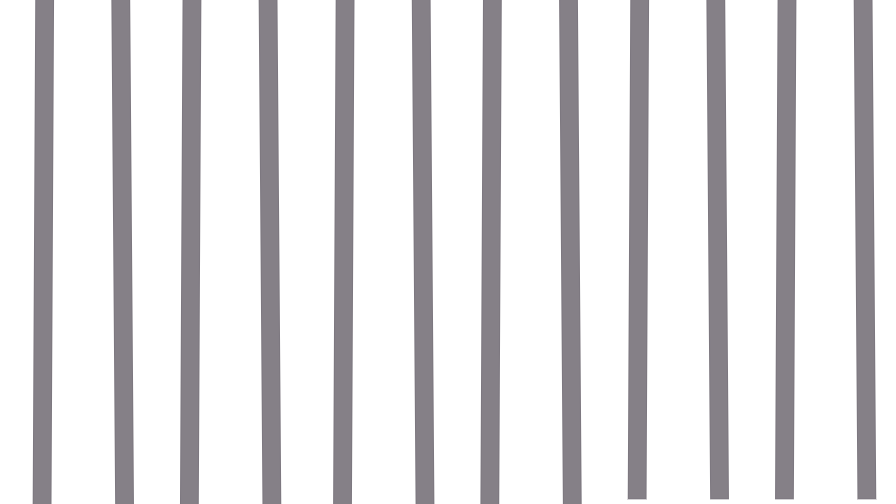
Write a Shadertoy shader that draws this pattern.

```glsl
const int STRIPE_COUNT = 12;
const float PAIR_PERIOD = 0.1644;
const float FIRST_CENTER = 0.0484;
const float PAIR_GAP = 0.0885;
const float SEAM_SHIFT = 0.0065;
const float HALF_WIDTH = 0.0105;
const float RIM_WIDTH = 0.0012;
const float CUT_HEIGHT = 0.0052;

const vec3 PAPER = vec3(1.0);
const vec3 STRIPE_GRAY = vec3(0.52, 0.50, 0.53);
const vec3 RIM_GRAY = vec3(0.49, 0.47, 0.50);

// Antialiased inside of a signed distance.
float coverage(float dist, float pixel) {
    return clamp(0.5 - dist / pixel, 0.0, 1.0);
}

// Stripe axis at mid height; the spacing widens once after two pairs.
float stripeCenter(int index) {
    float pairIndex = float(index / 2);
    float side = float(index % 2);
    return FIRST_CENTER + PAIR_PERIOD * pairIndex + PAIR_GAP * side
         + SEAM_SHIFT * step(2.0, pairIndex);
}

// Alternate stripes lean in opposite directions.
float stripeLean(int index) {
    return index % 2 == 0 ? 0.0051 : -0.0075;
}

// Signed distance to one stripe, cut off at its lower end.
float stripeDistance(vec2 p, float middle, int index, float bottom) {
    float axis = stripeCenter(index) + stripeLean(index) * (p.y - middle);
    return max(abs(p.x - axis) - HALF_WIDTH, bottom - p.y);
}

void mainImage(out vec4 fragColor, in vec2 fragCoord) {
    float pixel = 1.0 / iResolution.x;
    vec2 p = fragCoord * pixel;
    float middle = 0.5 * iResolution.y * pixel;

    // Nearest stripe; the last two pairs stop just above the lower border.
    float dist = 1.0;
    for (int i = 0; i < STRIPE_COUNT; i++) {
        float bottom = i < 8 ? -1.0 : CUT_HEIGHT;
        dist = min(dist, stripeDistance(p, middle, i, bottom));
    }

    // Slightly darker rim around the flat gray.
    vec3 ink = mix(RIM_GRAY, STRIPE_GRAY, coverage(dist + RIM_WIDTH, pixel));
    fragColor = vec4(mix(PAPER, ink, coverage(dist, pixel)), 1.0);
}
```
